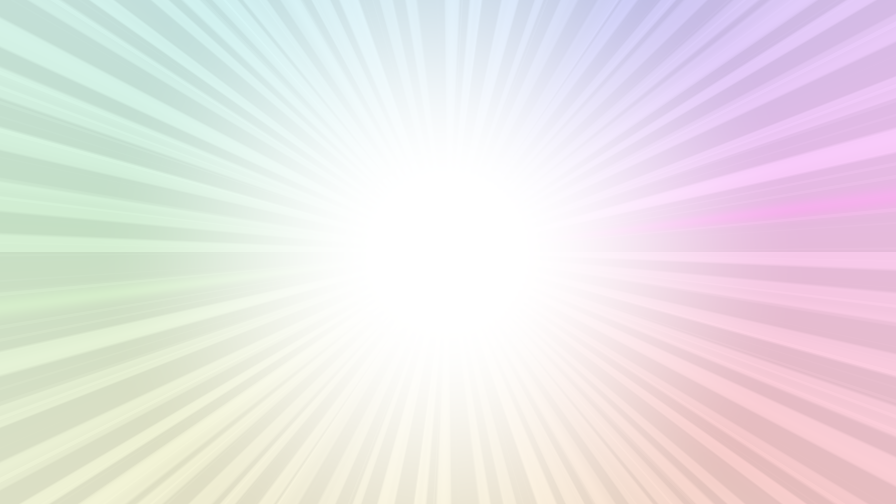
Give the GLSL for this background, as a WebGL 1 fragment shader.

```glsl
precision highp float;
// A pastel sunburst: hue turns with the angle around a white central glow.
// Rays of uneven width repeat every half turn, meeting in a seam on the
// horizontal, and angular gradient noise adds soft streaks and thin strips.

uniform vec2 u_resolution;

#define RAY_COUNT 32
#define RAY_CROWDING 0.068
#define RAY_JITTER 0.45
#define RAY_WIDTH vec2(0.015, 0.034)
#define SEAM_RAY_WIDTH 0.041
#define GAP_SHADE 0.917
#define STREAK_FREQ 30.0
#define STREAK_GAIN 0.4
#define GLOW_RADII vec2(0.13, 0.72)
#define TINT_ANGLE 0.121
#define TINT_STRENGTH 0.09
#define SATURATION 0.152

const float PI = 3.14159265;

float hash(float n) {
  return fract(sin(n * 127.1 + 11.7) * 4375.85);
}

// One-dimensional gradient noise, roughly -0.5 to 0.5
float gradientNoise(float x) {
  float cell = floor(x);
  float f = x - cell;
  float left = (hash(cell) * 2.0 - 1.0) * f;
  float right = (hash(cell + 1.0) * 2.0 - 1.0) * (f - 1.0);
  return mix(left, right, f * f * f * (f * (f * 6.0 - 15.0) + 10.0));
}

vec3 hueColor(float hue) {
  vec3 wheel = abs(fract(hue + vec3(0.0, 2.0, 1.0) / 3.0) * 6.0 - 3.0);
  return clamp(wheel - 1.0, 0.0, 1.0);
}

// Pastel wheel: even turn plus corrections for wide mint and cream arcs
float angleHue(float angle) {
  float hue = 0.847 - angle / (2.0 * PI)
            + 0.033 * (cos(angle) - sin(angle));
  return hue - 0.077 * sin(2.0 * angle) * (0.55 - 0.45 * cos(angle));
}

// Coverage of the light rays for a half-turn angle
float rayMask(float turn, float softness) {
  float mask = 0.0;
  for (int i = 2; i <= RAY_COUNT; i++) {
    float n = float(i);
    float even = n * PI / float(RAY_COUNT);

    // Rays crowd on the diagonals and keep their places near the seam
    float jitter = (hash(n + 3.0) - 0.5) * RAY_JITTER * sin(even);
    float center = even + RAY_CROWDING * sin(4.0 * even)
                 + jitter * PI / float(RAY_COUNT);
    float halfWidth = mix(RAY_WIDTH.x, RAY_WIDTH.y, hash(n + 51.0));
    halfWidth = mix(halfWidth, SEAM_RAY_WIDTH, pow(abs(cos(even)), 200.0));

    float soft = softness + 0.003 * hash(n + 87.0);
    float strength = mix(0.75, 1.0, hash(n + 29.0));
    float edge = abs(turn - center) - halfWidth;
    mask = max(mask, strength * (1.0 - smoothstep(-soft, soft, edge)));
  }
  return mask;
}

void main() {
  vec2 p = (gl_FragCoord.xy - 0.5 * u_resolution) / u_resolution.y;
  float radius = max(length(p), 0.001);
  float angle = atan(p.y, p.x);
  float turn = mod(angle, PI);
  float softness = 0.001 + 0.8 / (u_resolution.y * radius);

  // The first ray of each half is soft and carries a deeper tint
  float tintOffset = (turn - TINT_ANGLE) / 0.026;
  float tint = exp(-tintOffset * tintOffset);
  float saturation = SATURATION + 0.035 * cos(angle - 0.2)
                   + TINT_STRENGTH * tint * (0.65 + 0.35 * cos(angle));
  float brightness = 0.968 + 0.016 * cos(angle);
  vec3 color = mix(vec3(1.0), hueColor(angleHue(angle)), saturation)
             * brightness;

  // Light rays, shaded gaps, soft streaks and thin strips
  float rays = max(rayMask(turn, softness), 0.8 * tint);
  float streaks = gradientNoise(turn * STREAK_FREQ);
  float strips = gradientNoise(turn * STREAK_FREQ * 2.3 + 7.0);
  strips = smoothstep(0.1, 0.1 + 60.0 * softness, strips) - 0.3;
  float light = clamp(rays + STREAK_GAIN * (streaks + 0.6 * strips), 0.0, 1.0);
  color *= mix(GAP_SHADE, 1.0, light);

  // Central white glow
  float reach = smoothstep(GLOW_RADII.x, GLOW_RADII.y, radius);
  gl_FragColor = vec4(mix(vec3(1.0), color, reach), 1.0);
}
```
